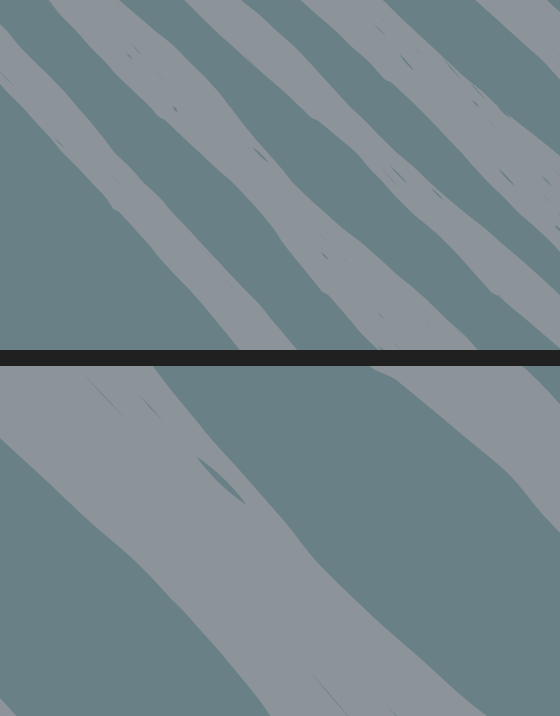
Top, the full canvas; bottom, a detail of the centre.
Give the GLSL for this pattern, as a Shadertoy shader.

```glsl
// Five uneven diagonal brush stripes with dry-bristle nicks on a flat ground.

const vec3 GROUND = vec3(0.41, 0.50, 0.53);
const vec3 PAINT = vec3(0.55, 0.58, 0.60);
const float TAU = 6.2831853;
const int STRIPES = 5;

// Per stripe, in canvas heights: where it meets the top edge, its lean,
// its half width, and how that width grows and swells on the way down.
const float START[STRIPES] = float[](-0.142, 0.242, 0.608, 0.976, 1.463);
const float LEAN[STRIPES] = float[](0.915, 0.983, 1.07, 1.09, 1.07);
const float HALF_WIDTH[STRIPES] = float[](0.077, 0.095, 0.073, 0.110, 0.094);
const float GROWTH[STRIPES] = float[](0.0, 0.03, 0.0, 0.05, 0.0);
const float SWELL[STRIPES] = float[](0.006, 0.021, 0.0125, 0.0104, 0.006);
const float SWELL_PEAK[STRIPES] = float[](0.125, 0.167, 0.79, 0.625, 0.0);
const float SWELL_PERIOD = 0.75;

float hash(vec2 p) {
    return fract(sin(dot(p, vec2(127.1, 311.7))) * 43758.5453);
}

// Smooth one-dimensional noise in -0.5..0.5.
float noise(float x, float seed) {
    float i = floor(x);
    float f = x - i;
    f = f * f * (3.0 - 2.0 * f);
    return mix(hash(vec2(i, seed)), hash(vec2(i + 1.0, seed)), f) - 0.5;
}

// Hand-drawn wander of one stripe edge.
float edgeWobble(float y, float seed) {
    return 0.015 * noise(y * 7.0, seed) + 0.006 * noise(y * 23.0, seed + 9.0);
}

// Small barb where the brush lifted and set down again.
float barb(float y, float seed) {
    float f = fract(y * 2.0 + hash(vec2(seed, 4.0)));
    return 0.012 * pow(f, 8.0) * (1.0 - smoothstep(0.975, 1.0, f));
}

// Distance inside a stripe: positive in the paint, negative outside.
float stripe(vec2 p, int i) {
    float seed = float(i) * 2.0 + 1.0;
    float center = START[i] + LEAN[i] * p.y;
    float halfWidth = HALF_WIDTH[i] + GROWTH[i] * p.y
        + SWELL[i] * cos(TAU * (p.y - SWELL_PEAK[i]) / SWELL_PERIOD);
    float left = center - halfWidth + edgeWobble(p.y, seed) - barb(p.y, seed);
    float right = center + halfWidth + edgeWobble(p.y, seed + 1.0);
    return min(p.x - left, right - p.x) / sqrt(1.0 + LEAN[i] * LEAN[i]);
}

// Coverage of sparse tapered slivers, at most one per cell, along the stroke.
float nicks(vec2 p, vec2 cell, float chance, float pixel) {
    vec2 stroke = vec2(p.x + p.y, p.x - p.y) * 0.70711;
    vec2 id = floor(stroke / cell);
    vec2 local = stroke - (id + 0.5) * cell;

    float present = step(hash(id), chance);
    float halfLength = cell.x * mix(0.08, 0.44, hash(id + 17.3));
    float thickness = hash(id + 31.7);
    thickness = mix(0.0004, 0.0034, thickness * thickness);

    // Jitter stays small enough to keep each sliver within its cell.
    vec2 jitter = vec2(hash(id + 5.1), hash(id + 8.9)) - 0.5;
    local -= jitter * vec2(cell.x - 2.0 * halfLength, cell.y * 0.6);
    local.y += local.x * 0.12 * (hash(id + 43.0) - 0.3);

    float t = local.x / halfLength;
    float taper = thickness * max(1.0 - t * t, 0.0);
    float body = clamp((taper - abs(local.y)) / pixel + 0.5, 0.0, 1.0);
    return present * body * min(2.0 * taper / pixel, 1.0);
}

void mainImage(out vec4 fragColor, in vec2 fragCoord) {
    // Canvas heights, measured downwards from the top left.
    float pixel = 1.0 / iResolution.y;
    vec2 p = vec2(fragCoord.x, iResolution.y - fragCoord.y) * pixel;

    float inside = -1.0;
    for (int i = 0; i < STRIPES; i++) {
        inside = max(inside, stripe(p, i));
    }

    float paint = clamp(inside / pixel + 0.5, 0.0, 1.0);
    paint *= 1.0 - nicks(p, vec2(0.11, 0.04), 0.32, pixel);

    fragColor = vec4(mix(GROUND, PAINT, paint), 1.0);
}
```
